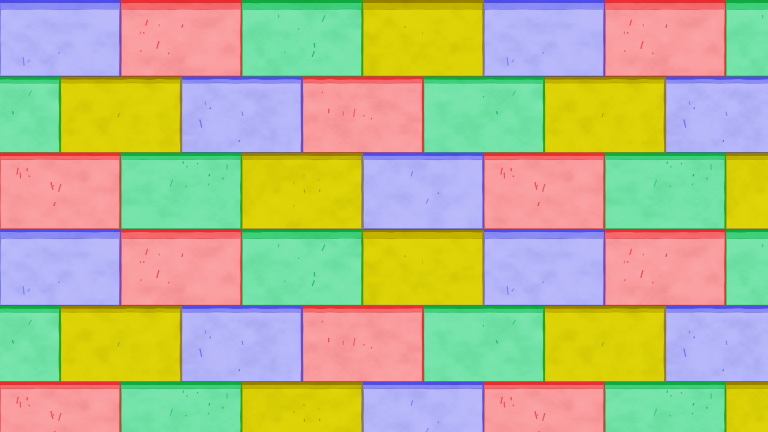
This pattern is drawn by a Shadertoy shader. Its source:

```glsl
// Staggered rows of glazed bricks in four colours with shaded lips, dark joints and worn faces.

const vec2 BRICK = vec2(0.2801, 0.1768); // size in canvas heights
const float TOP_OFFSET = 0.001;
const float COLOURS = 4.0;
const float ROW_CYCLE = 3.0;
const int MARKS = 9;

float hash(vec2 p) {
    vec3 q = fract(vec3(p.xyx) * 0.1031);
    q += dot(q, q.yzx + 33.33);
    return fract((q.x + q.y) * q.z);
}

float valueNoise(vec2 p) {
    vec2 i = floor(p), f = fract(p);
    f = f * f * (3.0 - 2.0 * f);
    return mix(mix(hash(i), hash(i + vec2(1, 0)), f.x),
               mix(hash(i + vec2(0, 1)), hash(i + vec2(1, 1)), f.x), f.y);
}

float fbm(vec2 p) {
    float sum = 0.0, amp = 0.5;
    for (int i = 0; i < 4; i++) {
        sum += amp * valueNoise(p);
        p = p * 2.03 + 17.0;
        amp *= 0.5;
    }
    return sum;
}

float segment(vec2 p, vec2 a, vec2 b) {
    vec2 pa = p - a, ba = b - a;
    return length(pa - ba * clamp(dot(pa, ba) / dot(ba, ba), 0.0, 1.0));
}

// 1 within the given width of an edge, fading to 0 beyond it
float edge(float d, float width, float blur) {
    return 1.0 - smoothstep(width - blur, width + blur, d);
}

vec3 glaze(float index) {
    if (index < 0.5) return vec3(0.71, 0.71, 0.98);
    if (index < 1.5) return vec3(0.98, 0.61, 0.62);
    if (index < 2.5) return vec3(0.45, 0.89, 0.66);
    return vec3(0.86, 0.82, 0.02);
}

// Shaded lip along the top, thin joints on the other sides
float joints(vec2 p, float lip, float wobble, float blur) {
    float top = p.y + wobble;
    float dark = edge(top, 0.0065, blur);
    dark = max(dark, 0.32 * edge(top, lip, blur));
    dark = max(dark, 0.50 * edge(abs(top - lip), 0.0012, blur));
    dark = max(dark, 0.95 * edge(BRICK.x - p.x + wobble, 0.0036, blur));
    dark = max(dark, 0.55 * edge(p.x + wobble, 0.0016, blur));
    return max(dark, 0.90 * edge(BRICK.y - p.y, 0.0024, blur));
}

// Short slanted scratches and specks, clustered differently on each brick
float scratches(vec2 p, vec2 seed, float blur) {
    float wear = 0.0;
    float amount = 0.25 + 0.6 * hash(seed + 5.7);
    vec2 centre = mix(vec2(0.3), vec2(0.7), vec2(hash(seed + 2.1), hash(seed + 8.3)));
    for (int i = 0; i < MARKS; i++) {
        vec2 key = seed + float(i) * vec2(3.17, 7.31);
        vec2 spread = vec2(hash(key), hash(key + 19.0)) - 0.5;
        vec2 a = (centre + 0.55 * spread) * BRICK;
        float reach = mix(0.001, 0.020, pow(hash(key + 31.0), 3.0));
        vec2 b = a + reach * vec2(hash(key + 43.0) - 0.6, 1.0);
        float visible = step(hash(key + 57.0), amount);
        float strength = 0.3 + 0.4 * hash(key + 71.0);
        wear = max(wear, visible * strength * edge(segment(p, a, b), 0.0012, blur));
    }
    return wear;
}

void mainImage(out vec4 fragColor, in vec2 fragCoord) {
    float blur = max(0.0012, 0.7 / iResolution.y);
    vec2 pos = vec2(fragCoord.x, iResolution.y - fragCoord.y) / iResolution.y;
    pos.y -= TOP_OFFSET;

    // Every middle row of three is shifted by half a brick
    float row = floor(pos.y / BRICK.y);
    float cycle = mod(row, ROW_CYCLE);
    float middle = cycle == 1.0 ? 1.0 : 0.0;
    pos.x += 0.5 * BRICK.x * middle;
    float column = floor(pos.x / BRICK.x);
    vec2 local = pos - vec2(column, row) * BRICK;

    // Colour order and wear recur with the row cycle
    float start = cycle == 2.0 ? 1.0 : 2.0 * middle;
    float index = mod(column + start, COLOURS);
    vec2 seed = vec2(mod(column, COLOURS), cycle) * 13.7 + 4.0;

    float wobble = 0.0014 * (valueNoise(local * 45.0 + seed) - 0.5);
    float lip = cycle == 0.0 ? 0.020 : 0.014;
    float dark = joints(local, lip, wobble, blur);
    dark = max(dark, scratches(local, seed, blur));

    // Darkening deepens the glaze; mottling varies it gently
    float mottle = fbm(local * vec2(26.0, 36.0) + seed * 5.0) - 0.47;
    vec3 colour = pow(glaze(index), vec3(1.0 + 2.5 * dark + 0.28 * mottle));
    colour *= 1.0 - 0.08 * max(mottle, 0.0);

    // Grey shadow in the bed joint
    float bed = edge(BRICK.y - local.y, 0.0016, blur);
    colour = mix(colour, vec3(0.34, 0.34, 0.30), 0.55 * bed);
    fragColor = vec4(colour, 1.0);
}
```
